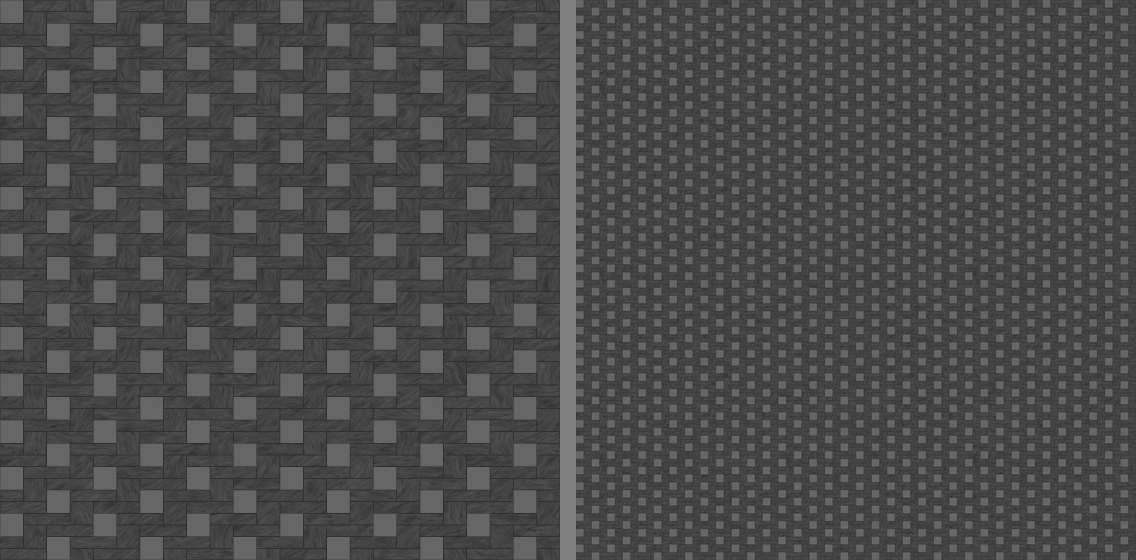
Left: one tile. Right: repeated 3 by 3.
A WebGL 2 fragment shader for this pattern:

```glsl
#version 300 es
precision highp float;
// Dark streaked slate laid as half-dropped strips and blocks around plain grey squares.

uniform vec2 u_resolution;
out vec4 fragColor;

const float CELLS = 24.0; // 6 motifs of 4 cells across, 12 motifs of 2 cells down
const float TAU = 6.2831853;

// Integer hash giving two values in 0..1
vec2 hash2(ivec2 cell) {
    uvec2 v = uvec2(cell) * 1664525u + 1013904223u;
    v.x += v.y * 1664525u;
    v.y += v.x * 1664525u;
    v ^= v >> 16u;
    v.x += v.y * 1664525u;
    v.y += v.x * 1664525u;
    v ^= v >> 16u;
    return vec2(v & 65535u) / 65535.0;
}

float cornerGradient(ivec2 corner, vec2 offset) {
    float angle = TAU * hash2(corner).x;
    return dot(vec2(cos(angle), sin(angle)), offset);
}

// Gradient noise, roughly -0.7..0.7
float gradientNoise(vec2 p) {
    ivec2 i = ivec2(floor(p));
    vec2 f = fract(p);
    vec2 w = f * f * f * (f * (f * 6.0 - 15.0) + 10.0);
    float bottom = mix(cornerGradient(i, f),
                       cornerGradient(i + ivec2(1, 0), f - vec2(1, 0)), w.x);
    float top = mix(cornerGradient(i + ivec2(0, 1), f - vec2(0, 1)),
                    cornerGradient(i + ivec2(1, 1), f - vec2(1, 1)), w.x);
    return mix(bottom, top, w.y);
}

// Grey level of one slate piece, streaked along its own direction
float slate(vec2 local, ivec2 id, bool isBlock) {
    vec2 rnd = hash2(id);
    vec2 shift = 300.0 * hash2(id + 101);
    float angle = isBlock ? mix(-2.0, -0.5, rnd.x) : mix(-0.65, 0.2, rnd.x);
    float c = cos(angle), s = sin(angle);
    vec2 q = vec2(c * local.x + s * local.y, c * local.y - s * local.x);
    q.y += 0.12 * gradientNoise(q * 1.6 + shift);

    float broad = gradientNoise(q * vec2(1.0, 3.5) + shift);
    float streak = gradientNoise(q * vec2(1.6, 9.0) + shift.yx);
    float grain = gradientNoise(q * vec2(5.0, 15.0) + shift + 40.0);
    float cleft = gradientNoise(q * vec2(0.8, 4.5) + shift + 80.0);
    float patches = gradientNoise(q * vec2(1.2, 2.0) + shift + 120.0);

    float grey = 0.272 + 0.014 * (rnd.y - 0.5);
    grey += 0.035 * broad + 0.045 * streak + 0.035 * grain;
    grey -= 0.045 * (1.0 - smoothstep(0.0, 0.09, abs(cleft))) * smoothstep(-0.05, 0.3, patches);
    grey -= 0.03 * smoothstep(0.15, 0.45, -patches);
    return grey;
}

void main() {
    vec2 p = CELLS * gl_FragCoord.xy / u_resolution;
    p.y = CELLS - p.y;
    float pixel = CELLS / min(u_resolution.x, u_resolution.y);

    // Two-by-two unit, dropped one cell at each step across
    float column = floor(p.x / 2.0);
    vec2 f = mod(p - vec2(2.0 * column, column), 2.0);
    vec2 unitCorner = p - f;

    // Piece under this point: its corner and size within the unit
    vec2 corner = vec2(0.0, 1.5);
    vec2 size = vec2(2.0, 0.5);
    bool isPlain = f.x < 1.0 && f.y < 1.0;
    bool isBlock = f.x >= 1.0 && f.y >= 0.5 && f.y < 1.5;
    if (isPlain) {
        corner = vec2(0.0);
        size = vec2(1.0);
    } else if (isBlock) {
        corner = vec2(1.0, 0.5);
        size = vec2(1.0);
    } else if (f.y < 1.5) {
        corner = f.x < 1.0 ? vec2(-1.0, 1.0) : vec2(1.0, 0.0);
    }
    vec2 local = f - corner;
    ivec2 id = (ivec2(round(2.0 * (unitCorner + corner))) + 48) % 48;

    // Surface: faint mesh on plain squares, streaks elsewhere
    vec2 mesh = cos(TAU * 8.0 * local);
    float grey = isPlain ? 0.4 + 0.003 * (mesh.x + mesh.y) : slate(local, id, isBlock);

    // Thin dark joint around every piece
    vec2 inset = min(local, size - local);
    float edge = min(inset.x, inset.y);
    float joint = 1.0 - smoothstep(0.02 - 0.5 * pixel, 0.02 + 0.5 * pixel, edge);
    grey = mix(grey, isPlain ? 0.25 : 0.175, 0.85 * joint);

    fragColor = vec4(vec3(grey), 1.0);
}
```
